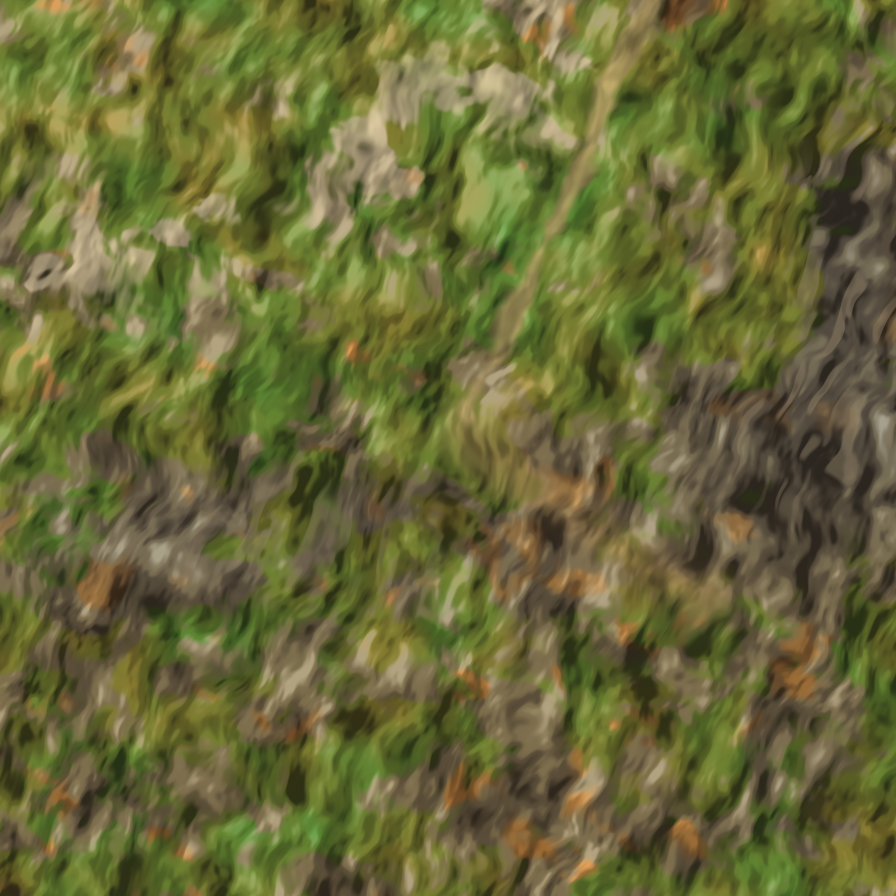
Reproduce this texture procedurally as a WebGL 1 fragment shader.

```glsl
precision highp float;
// A rough grassy hillside: leaning tufts of grass, bare soil, dry scrub,
// a pale stony band and a thin worn trail. Warped, stretched value noise
// makes the blades; broad soft masks decide what grows where.

#define BLADE_LEAN 0.42
#define BLADE_FREQ vec2(62.0, 24.0)
#define TUFT_FREQ 19.0
#define PATCH_FREQ 8.0
#define WARP 0.020
#define BLADE_CONTRAST 1.25
#define TUFT_CONTRAST 0.75
#define TRAIL_WIDTH 0.011
#define SOIL_LEVEL 0.57

uniform vec2 u_resolution;

float hash(vec2 p) {
  return fract(sin(dot(p, vec2(127.1, 311.7))) * 43758.5453);
}

float noise(vec2 p) {
  vec2 i = floor(p), f = fract(p);
  f = f * f * f * (f * (f * 6.0 - 15.0) + 10.0);
  return mix(mix(hash(i), hash(i + vec2(1.0, 0.0)), f.x),
             mix(hash(i + vec2(0.0, 1.0)), hash(i + 1.0), f.x), f.y);
}

// Three octaves, turned a little each time to hide the lattice.
float fbm(vec2 p) {
  float sum = 0.0, amp = 0.54;
  for (int i = 0; i < 3; i++) {
    sum += amp * noise(p);
    p = mat2(1.76, 0.95, -0.95, 1.76) * p + 17.3;
    amp *= 0.54;
  }
  return sum / 0.99;
}

// Octaves that keep their direction, for blades and stalks.
float streaks(vec2 p) {
  return 0.50 * noise(p) + 0.32 * noise(p * 1.9 + 31.7) + 0.18 * noise(p * 3.5 + 73.1);
}

float segmentDistance(vec2 p, vec2 a, vec2 b) {
  vec2 ab = b - a;
  return length(p - a - ab * clamp(dot(p - a, ab) / dot(ab, ab), 0.0, 1.0));
}

// Soft elliptical region, 1 at its centre.
float blob(vec2 p, vec2 centre, vec2 radius) {
  vec2 d = (p - centre) / radius;
  return exp(-dot(d, d));
}

vec3 ramp(vec3 dark, vec3 mid, vec3 light, vec3 pale, float t) {
  vec3 c = mix(dark, mid, smoothstep(0.05, 0.40, t));
  c = mix(c, light, smoothstep(0.40, 0.68, t));
  return mix(c, pale, smoothstep(0.68, 1.05, t));
}

void main() {
  vec2 p = gl_FragCoord.xy / min(u_resolution.x, u_resolution.y);

  // Bend the ground, then lean it so that blades tip to the right.
  vec2 bend = vec2(fbm(p * 11.0), fbm(p * 11.0 + 40.0)) - 0.5;
  vec2 q = p + WARP * 2.0 * bend;
  float c = cos(BLADE_LEAN), s = sin(BLADE_LEAN);
  vec2 blade = mat2(c, s, -s, c) * q;

  float fine = streaks(blade * BLADE_FREQ) - 0.5;
  float tuft = fbm(blade * vec2(1.25, 0.9) * TUFT_FREQ + 9.0) - 0.5;
  float patches = fbm(q * PATCH_FREQ + 5.0);
  float clumps = fbm(q * vec2(20.0, 26.0) + 61.0);

  // Regions of scrub and stone.
  float scrub = blob(p, vec2(0.95, 0.54), vec2(0.22, 0.17))
              + 0.8 * blob(p, vec2(0.94, 0.76), vec2(0.07, 0.14))
              + 0.8 * blob(p, vec2(0.30, 0.40), vec2(0.36, 0.09))
              + 0.5 * blob(p, vec2(0.95, 0.08), vec2(0.14, 0.12));
  scrub = min(scrub, 1.0);
  float bandDistance = segmentDistance(q, vec2(-0.05, 0.66), vec2(0.64, 0.94));
  float band = exp(-pow(bandDistance / 0.075, 2.0));
  float sunny = smoothstep(0.45, 0.75, p.y) * (1.0 - scrub);

  // Trail: pale above, brown and broader below its bend.
  float upperTrail = min(segmentDistance(q, vec2(0.74, 1.02), vec2(0.63, 0.79)),
                         segmentDistance(q, vec2(0.63, 0.79), vec2(0.53, 0.53)));
  float lowerTrail = segmentDistance(q, vec2(0.53, 0.51), vec2(0.78, 0.33));
  float ragged = 0.022 * (clumps - 0.5) + 0.010 * fine;
  float trail = 1.0 - smoothstep(0.4, 1.5, (upperTrail + ragged) / TRAIL_WIDTH);
  float wornSoil = exp(-pow((lowerTrail + ragged) / 0.030, 2.0));

  float light = 0.50 + BLADE_CONTRAST * fine + TUFT_CONTRAST * tuft
              + 0.10 * sunny - 0.12 * scrub;

  // Grass, drifting between yellow and cool green.
  vec3 grass = ramp(vec3(0.17, 0.19, 0.08), vec3(0.33, 0.37, 0.14),
                    vec3(0.44, 0.50, 0.19), vec3(0.62, 0.66, 0.36), light);
  float cool = fbm(q * 14.0 + 83.0) - 0.5;
  grass *= 1.0 + cool * vec3(-0.55, 0.12, 0.05);

  // Soil and dry stalks, greyer in scrub, rusty in spots.
  vec3 soil = ramp(vec3(0.18, 0.15, 0.11), vec3(0.35, 0.30, 0.22),
                   vec3(0.49, 0.43, 0.30), vec3(0.70, 0.64, 0.50), light + 0.03);
  soil = mix(soil, soil * vec3(0.93, 0.98, 1.12), scrub);
  float rust = smoothstep(0.58, 0.75, fbm(q * 17.0 + 120.0));
  soil = mix(soil, soil * vec3(1.25, 0.98, 0.68), rust * (1.0 - 0.6 * scrub));

  float bare = 0.55 * patches + 0.45 * clumps + 0.22 * fine
             + 0.18 * scrub + 0.05 * band - 0.05 * sunny;
  vec3 color = mix(grass, soil, smoothstep(-0.06, 0.07, bare - SOIL_LEVEL));

  // Pale stalks in the scrub, stones in the band, then the trail.
  float stalk = smoothstep(0.66, 0.84, noise(blade * vec2(95.0, 17.0) + 47.0));
  color = mix(color, vec3(0.56, 0.50, 0.40), 0.5 * stalk * smoothstep(0.3, 0.9, scrub));
  float stones = smoothstep(0.50, 0.66, clumps + 0.35 * fine + 0.09 * (band - 0.6));
  color = mix(color, vec3(0.71, 0.65, 0.52) * (0.95 + 0.8 * fine), 0.85 * stones * band);
  color = mix(color, vec3(0.50, 0.40, 0.25) * (1.0 + 1.3 * fine), 0.65 * wornSoil);
  color = mix(color, vec3(0.62, 0.54, 0.35) * (1.0 + 0.8 * fine), 0.85 * trail);

  gl_FragColor = vec4(clamp(color, 0.0, 1.0), 1.0);
}
```
